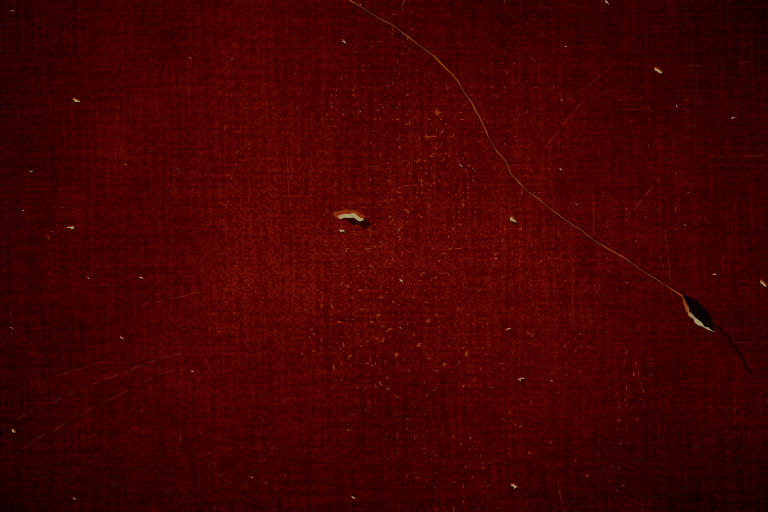
Reproduce this texture procedurally as a WebGL 2 fragment shader.

```glsl
#version 300 es
precision highp float;
// Worn dark red lacquer with a long crack, chipped flakes, scratches and ochre specks.

uniform vec2 u_resolution;
out vec4 outColor;

const vec3 OCHRE = vec3(0.62, 0.25, 0.05);
const vec3 CREAM = vec3(0.68, 0.63, 0.45);
const vec3 SHADOW = vec3(0.05, 0.01, 0.0);
const float CENTRE_RED = 0.360;     // red level in the lit middle
const float VIGNETTE = 0.150;       // loss of red toward the edges
const float MOTTLE = 0.13;
const float GRAIN = 0.13;
const float WEAVE = 0.06;
const float GRAIN_FREQ = 270.0;
const float SPECK_FREQ = 210.0;
const float CRACK_WIDTH = 0.0014;
const float CRACK_LENGTH = 0.73;    // vertical reach of the crack
const vec2 CHIP_POS = vec2(1.364, 0.389);
const vec2 CHIP_SIZE = vec2(0.049, 0.017);
const float CHIP_ANGLE = -0.86;
const vec2 FLAKE_POS = vec2(0.69, 0.573);
const float FLAKE_CELL = 0.105;
const float FLAKE_CHANCE = 0.34;
const vec2 FAN_TIP = vec2(0.39, 0.345);
const int FAN_COUNT = 5;
const int SCRATCH_COUNT = 34;

float hash(vec2 p) {
    return fract(sin(dot(p, vec2(127.1, 311.7))) * 43758.5453);
}

float noise(vec2 p) {
    vec2 i = floor(p), f = fract(p);
    f = f * f * (3.0 - 2.0 * f);
    return mix(mix(hash(i), hash(i + vec2(1, 0)), f.x),
               mix(hash(i + vec2(0, 1)), hash(i + vec2(1, 1)), f.x), f.y);
}

float fbm(vec2 p) {
    float sum = 0.0, amp = 0.5;
    for (int i = 0; i < 5; i++) {
        sum += amp * noise(p);
        p = p * 2.03 + 17.3;
        amp *= 0.5;
    }
    return sum;
}

// Expresses a vector in a frame whose x axis points along the angle.
vec2 toFrame(vec2 v, float angle) {
    float c = cos(angle), s = sin(angle);
    return vec2(c * v.x + s * v.y, c * v.y - s * v.x);
}

// Smooth coverage of a shape from its signed distance.
float cover(float d) {
    return clamp(0.5 - d * u_resolution.y, 0.0, 1.0);
}

vec3 paintFlake(vec3 col, vec2 q, float size, float seed) {
    float ragged = noise(q * 2.2 / size + seed) - 0.5;
    q.y += size * 0.45 * ragged;
    float d = length(q * vec2(1.0, 3.6)) - size * (0.85 + 0.6 * ragged);
    float rim = length((q - vec2(-0.15, 0.16) * size) * vec2(1.0, 2.8)) - size * (1.0 + ragged);
    float shade = length((q + vec2(-0.25, 0.14) * size) * vec2(1.0, 3.4)) - size;
    col = mix(col, SHADOW, 0.65 * cover(shade * 0.5));
    col = mix(col, OCHRE, 0.65 * cover(rim * 0.5));
    return mix(col, CREAM, 0.9 * cover(d * 0.5));
}

void main() {
    vec2 uv = gl_FragCoord.xy / u_resolution;
    vec2 p = gl_FragCoord.xy / u_resolution.y;

    // Lacquer: vignette, mottling, weave and grain
    float edge = length((uv - vec2(0.48, 0.55)) * vec2(2.0, 1.7));
    float weave = noise(p * vec2(230.0, 14.0)) + noise(p * vec2(14.0, 230.0)) - 1.0;
    float red = CENTRE_RED - VIGNETTE * pow(edge, 1.5);
    red += MOTTLE * (fbm(p * 4.0) - 0.49) + WEAVE * weave;
    red += GRAIN * (noise(p * GRAIN_FREQ) - 0.5) * (0.4 + 2.0 * red);
    red = max(red, 0.08);
    float warm = smoothstep(0.27, 0.45, red);
    vec3 col = vec3(red, 0.05 * warm, 0.025 * warm);

    // Ochre specks, denser in the middle and in one worn patch
    vec2 middle = (p - vec2(0.83, 0.52)) * vec2(2.1, 1.7);
    vec2 patchPos = toFrame(p - vec2(1.25, 0.26), 1.0) * vec2(11.0, 19.0);
    float wear = 0.6 * exp(-dot(middle, middle)) + 0.55 * exp(-dot(patchPos, patchPos));
    wear += 0.9 * (fbm(p * 9.0 + 40.0) - 0.42) + 0.25 * (noise(p * vec2(90.0, 9.0)) - 0.5);
    float level = mix(0.97, 0.73, clamp(wear, 0.0, 1.0));
    float speck = smoothstep(level, level + 0.16, noise(p * SPECK_FREQ + 9.0));
    col = mix(col, OCHRE, 0.75 * speck);

    // Scratches: a fan at the lower left, the rest scattered
    for (int i = 0; i < SCRATCH_COUNT; i++) {
        float k = float(i);
        float h = hash(vec2(k, 3.1)), pick = hash(vec2(k, 7.7));
        float reach = 0.02 + 0.08 * h, bow = 0.3 * (h - 0.5);
        float angle = (pick < 0.45 ? -0.1 : pick < 0.75 ? 1.5 : 0.6) + 0.7 * (h - 0.5);
        vec2 centre = vec2(1.5 * hash(vec2(k, 1.3)), hash(vec2(k, 5.9)));
        if (i < FAN_COUNT) {
            reach = 0.16 + 0.07 * h;
            angle = 0.3 + 0.09 * k;
            bow = -0.22;
            centre = FAN_TIP - vec2(0.0, 0.022 * k) - reach * vec2(cos(angle), sin(angle));
        }
        vec2 q = toFrame(p - centre, angle);
        q.y -= bow * (q.x * q.x - reach * reach) + 0.003 * (noise(q.xx * 40.0 + k) - 0.5);
        float fade = 1.0 - smoothstep(0.6 * reach, reach, abs(q.x));
        float broken = smoothstep(0.15, 0.75, noise(vec2(q.x * 110.0, k)));
        col = mix(col, OCHRE, (0.2 + 0.35 * h) * fade * broken * cover(abs(q.y) - 0.0007));
    }

    // Crack: a slanted sine with a jagged edge, dark past the chip
    float t = 1.0 - p.y;
    float jag = 0.014 * (fbm(vec2(t * 38.0, 2.0)) - 0.5);
    float crackX = 0.685 + 1.052 * t + 0.045 * sin(12.57 * t) + jag;
    float slope = 1.052 + 0.566 * cos(12.57 * t);
    float crackDist = abs(p.x - crackX) / sqrt(1.0 + slope * slope);
    float crack = cover(crackDist - CRACK_WIDTH * (0.4 + 0.9 * noise(vec2(t * 70.0, 5.0))));
    crack *= step(t, CRACK_LENGTH);
    col = mix(col, SHADOW, 0.45 * cover(crackDist - 2.0 * CRACK_WIDTH) * step(t, CRACK_LENGTH));
    col = mix(col, mix(OCHRE, SHADOW, smoothstep(0.6, 0.64, t)), 0.85 * crack);

    // Scattered flakes, one at most per cell
    vec2 cell = floor(p / FLAKE_CELL);
    float seed = hash(cell + 2.7);
    if (seed < FLAKE_CHANCE) {
        vec2 jitter = 0.2 + 0.6 * vec2(hash(cell + 11.0), hash(cell + 23.0));
        float size = 0.0022 + 0.009 * pow(hash(cell + 31.0), 4.0);
        float tilt = -0.3 + 1.2 * (hash(cell + 43.0) - 0.5);
        col = paintFlake(col, toFrame(p - (cell + jitter) * FLAKE_CELL, tilt), size, seed * 90.0);
    }
    col = paintFlake(col, toFrame(p - FLAKE_POS, -0.27), 0.029, 4.0);

    // Large chip: a dark lens with a pale lower lip
    vec2 q = toFrame(p - CHIP_POS, CHIP_ANGLE);
    float bulge = CHIP_SIZE.y * (1.0 - pow(q.x / CHIP_SIZE.x, 2.0));
    float rough = 0.004 * (noise(p * 130.0) - 0.5);
    float lens = abs(q.y) - bulge + rough;
    float lip = max(lens, q.y + 0.62 * bulge + rough);
    col = mix(col, SHADOW * (0.5 + noise(p * 90.0)), cover(lens));
    col = mix(col, mix(OCHRE, CREAM, smoothstep(-0.03, 0.01, q.x)), 0.9 * cover(lip));

    outColor = vec4(col, 1.0);
}
```
